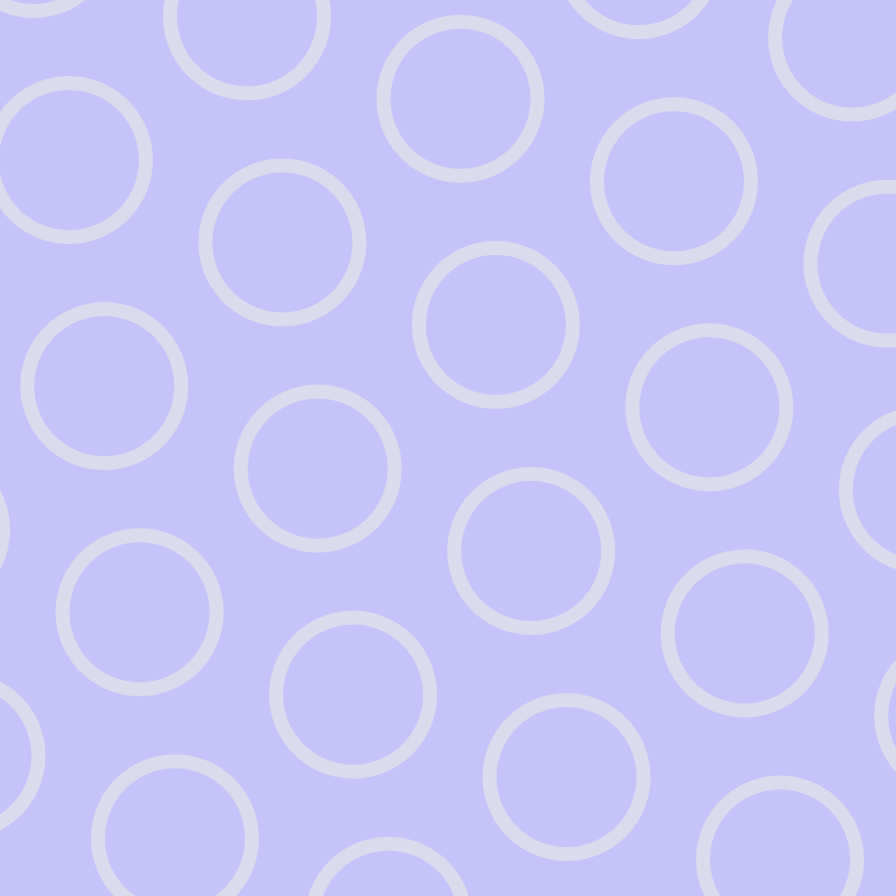
Reproduce this pattern procedurally as a three.js fragment shader.

```glsl
// Pale ring outlines on a flat lavender ground, set on a tilted hexagonal lattice.
// The nearest lattice centre comes from two interleaved rectangular grids, and
// each ring is the absolute distance to a circle, smoothed over one pixel.

varying vec2 vUv;

const vec3 GROUND_COLOR = vec3(0.776, 0.762, 0.980);
const vec3 RING_COLOR = vec3(0.862, 0.854, 0.928);
const vec2 ANCHOR = vec2(0.5534, 0.6374); // centre of one ring
const float PITCH = 0.2554;               // distance between neighbouring centres
const float TILT = 0.3685;                // clockwise lattice rotation, radians
const float RING_RADIUS = 0.0859;         // to the middle of the line
const float LINE_WIDTH = 0.0156;

vec2 rotate(vec2 p, float angle) {
  float c = cos(angle);
  float s = sin(angle);
  return vec2(c * p.x - s * p.y, s * p.x + c * p.y);
}

// Offset from the nearest centre of a unit-pitch hexagonal lattice.
vec2 hexOffset(vec2 p) {
  vec2 cell = vec2(1.0, sqrt(3.0));
  vec2 a = mod(p + 0.5 * cell, cell) - 0.5 * cell;
  vec2 b = mod(p, cell) - 0.5 * cell;
  return dot(a, a) < dot(b, b) ? a : b;
}

float ringDistance(vec2 p) {
  return abs(length(p) - RING_RADIUS) - 0.5 * LINE_WIDTH;
}

void main() {
  vec2 p = rotate(vUv - ANCHOR, TILT);
  float d = ringDistance(hexOffset(p / PITCH) * PITCH);

  // Pixel size from the continuous coordinate, so cell borders leave no seams.
  float pixel = max(fwidth(vUv.x), fwidth(vUv.y));
  float coverage = 1.0 - smoothstep(-0.75 * pixel, 0.75 * pixel, d);

  gl_FragColor = vec4(mix(GROUND_COLOR, RING_COLOR, coverage), 1.0);
}
```
